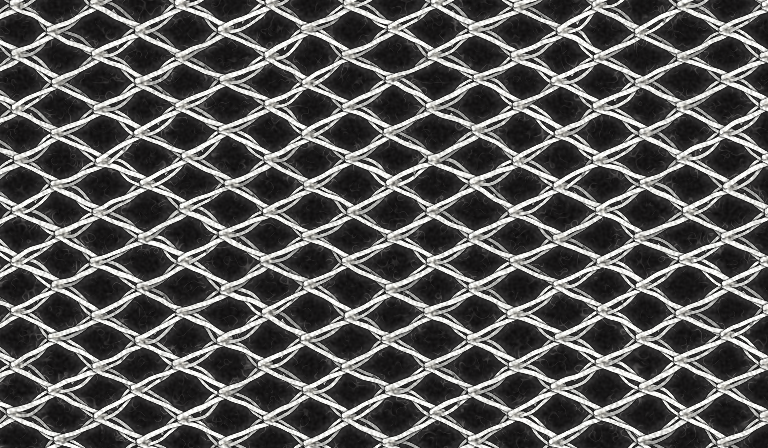
Write a WebGL 2 fragment shader that draws this texture.

```glsl
#version 300 es
precision highp float;
// Draws a knotted net of pale twisted yarn over a dark cloth.
uniform vec2 u_resolution;
out vec4 outColor;

const vec2 PITCH = vec2(0.0932, 0.1148);  // column step, row step
const vec2 ORIGIN = vec2(0.041, 0.072);   // position of knot (0, 0)
const vec3 CLOTH_DARK = vec3(0.055, 0.049, 0.051);
const vec3 CLOTH_LIT = vec3(0.125, 0.122, 0.123);
const vec3 FIBRE = vec3(0.42, 0.41, 0.405);
const vec3 YARN_SHADE = vec3(0.36, 0.355, 0.345);
const vec3 YARN_LIGHT = vec3(1.0, 1.0, 0.985);
const vec3 KNOT_TINT = vec3(0.70, 0.69, 0.66);

vec2 hash2(vec2 p) {
  vec3 q = fract(p.xyx * vec3(0.1031, 0.1030, 0.0973));
  q += dot(q, q.yzx + 33.33);
  return fract((q.xx + q.yz) * q.zy);
}

float cornerSlope(vec2 cell, vec2 offset) {
  return dot(hash2(cell + 57.0) * 2.0 - 1.0, offset);
}

float gradientNoise(vec2 p) {
  vec2 i = floor(p), f = p - i;
  vec2 u = f * f * f * (f * (f * 6.0 - 15.0) + 10.0);
  vec2 e = vec2(1.0, 0.0);
  return mix(mix(cornerSlope(i, f), cornerSlope(i + e, f - e), u.x),
             mix(cornerSlope(i + e.yx, f - e.yx), cornerSlope(i + 1.0, f - 1.0), u.x), u.y);
}

// Odd columns sit half a row higher; every knot strays a little.
vec2 knotAt(vec2 cell) {
  vec2 stray = (hash2(cell + 11.0) - 0.5) * vec2(0.015, 0.011);
  return ORIGIN + PITCH * (cell + vec2(0.0, 0.5 * mod(cell.x, 2.0))) + stray;
}

// Signed offset (x) and distance (y) from a bowed strand running left to right.
vec2 strandDistance(vec2 p, vec2 a, vec2 b, float bow) {
  float t = clamp((p.x - a.x) / (b.x - a.x), 0.0, 1.0);
  vec2 v = p - mix(a, b, t) - vec2(0.0, 4.0 * bow * t * (1.0 - t));
  float slope = (b.y - a.y + 4.0 * bow * (1.0 - 2.0 * t)) / (b.x - a.x);
  float across = v.y * inversesqrt(1.0 + slope * slope);
  return vec2(across, length(vec2(v.x, across)));
}

// Lays one round strand with a contact shadow and keeps the nearest distance.
void layStrand(inout vec3 color, inout float nearest, vec2 p, vec2 a, vec2 b,
               float bow, float radius, float brightness, float px) {
  vec2 d = strandDistance(p, a, b, bow);
  float edge = d.y - radius;
  float profile = sqrt(max(0.0, 1.0 - d.y * d.y / (radius * radius)));
  float twist = 0.965 + 0.035 * sin(650.0 * p.x + 420.0 * d.x);
  vec3 yarn = mix(YARN_SHADE, YARN_LIGHT, smoothstep(0.0, 0.8, profile)) * twist * brightness;
  color *= mix(0.5, 1.0, smoothstep(0.0, 0.0045, edge));
  color = mix(color, yarn, 1.0 - smoothstep(-px, px, edge));
  nearest = min(nearest, edge);
}

void layKnot(inout vec3 color, vec2 p, vec2 center, float px) {
  vec2 v = p - center;
  float d = (length(v / vec2(0.013, 0.0085)) - 1.0) * 0.0085;
  float grain = gradientNoise(p * vec2(120.0, 170.0));
  float light = 0.95 + 1.1 * grain + 14.0 * v.y;
  color = mix(color, KNOT_TINT * light, 0.7 * (1.0 - smoothstep(-0.003 - px, px, d)));
}

// Loose hairs: narrow zero lines of noise, broken into patches.
float looseFibres(vec2 p, float width) {
  float line = 1.0 - smoothstep(0.0, width, abs(gradientNoise(p)));
  return line * smoothstep(0.0, 0.3, gradientNoise(p * 0.6 + 31.0));
}

void main() {
  float px = 0.6 / u_resolution.y;
  vec2 canvas = gl_FragCoord.xy / u_resolution.y;

  // Slack in the net, from broad sag to small wobble.
  vec2 p = canvas;
  p += 0.013 * vec2(gradientNoise(canvas * 2.6), gradientNoise(canvas * 2.3 + 19.0));
  p += 0.005 * vec2(gradientNoise(canvas * 21.0), gradientNoise(canvas * 23.0 + 7.0));

  vec3 net = mix(CLOTH_DARK, CLOTH_LIT, 0.45 + 0.8 * gradientNoise(canvas * 110.0));
  float nearest = 1.0;
  float column = floor((p.x - ORIGIN.x) / PITCH.x);

  for (float dx = -1.0; dx <= 1.0; dx++) {
    float i = column + dx, odd = mod(i, 2.0);
    float row = floor((p.y - ORIGIN.y) / PITCH.y - 0.5 * odd + 0.5);
    for (float dy = -1.0; dy <= 1.0; dy++) {
      vec2 cell = vec2(i, row + dy), a = knotAt(cell);
      for (float side = -1.0; side <= 1.0; side += 2.0) {
        vec2 b = knotAt(cell + vec2(1.0, odd + min(side, 0.0)));
        vec2 vary = hash2(cell + side * 5.3);
        vec2 lift = vec2(0.0, side * 0.003);
        // A slack strand hangs inside the hole and opens an eye beside the knot.
        layStrand(net, nearest, p, a + vec2(0.010 * vary.x, 0.0) - lift, b - vec2(0.006, 0.0),
                  -side * (0.004 + 0.013 * vary.y), 0.0038, 0.62 + 0.36 * vary.x, px);
        // A short loop crosses the corner on the other flank.
        layStrand(net, nearest, p, mix(a, b, 0.55 - 0.25 * vary.y), b + vec2(0.010, 0.0) + lift,
                  side * (0.009 + 0.008 * vary.x), 0.0034, 0.75 + 0.25 * vary.y, px);
        // The taut strand overshoots both knots.
        layStrand(net, nearest, p, a - vec2(0.014, 0.0) + lift, b + vec2(0.011, 0.0) - lift,
                  (vary.x - 0.5) * 0.010, 0.0048 + 0.0010 * vary.y, 0.97 + 0.06 * vary.x, px);
      }
      layKnot(net, p, a, px);
    }
  }

  // Fuzz clings to the yarn and thins out over the holes.
  float halo = 1.0 - smoothstep(0.0, 0.020, nearest);
  float open = smoothstep(0.0, 0.002, nearest);
  float hairs = max(looseFibres(canvas * 38.0, 0.06), looseFibres(canvas.yx * 61.0 + 9.0, 0.08));
  net += open * halo * 0.11;
  net = mix(net, FIBRE, open * hairs * (0.25 + 0.65 * halo));
  net *= 1.0 + 0.36 * gradientNoise(canvas * 150.0);
  outColor = vec4(clamp(net, 0.0, 1.0), 1.0);
}
```
